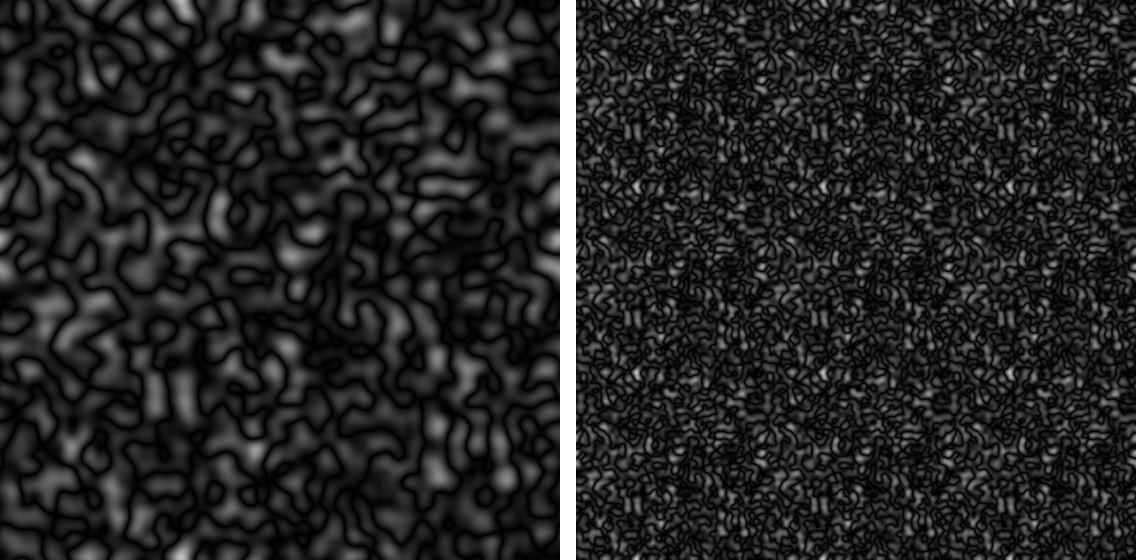
Left: one tile. Right: repeated 3 by 3.
Reproduce this texture procedurally as a Shadertoy shader.

```glsl
// Seamless ridged clouds: soft grey blobs parted by thin black creases.

#define COARSE_CELLS 16.0   // whole repeats of the large blobs
#define FINE_CELLS   24.0   // whole repeats of the small blobs
#define COARSE_SHARE 0.74   // weight of the large blobs
#define FINE_SHARE   0.67   // weight of the small blobs
#define BRIGHTNESS   0.83
#define TAU          6.2831853

// Integer hash of a lattice cell, two values in 0..1
vec2 hash2(vec2 cell, uint seed) {
    uvec2 v = uvec2(cell) + uvec2(seed, seed * 7u);
    v = v * 1664525u + 1013904223u;
    v.x += v.y * 1664525u;
    v.y += v.x * 1664525u;
    v ^= v >> 16u;
    v.x += v.y * 1664525u;
    v.y += v.x * 1664525u;
    v ^= v >> 16u;
    return vec2(v >> 8u) / 16777216.0;
}

// Normally distributed gradient: varied lengths give bright peaks and dim areas
vec2 gradient(vec2 cell, float period, uint seed) {
    vec2 h = hash2(mod(cell, period), seed);
    float angle = TAU * h.x;
    return sqrt(-log(max(h.y, 0.001))) * vec2(cos(angle), sin(angle));
}

// Gradient noise that wraps after a whole number of cells
float gradientNoise(vec2 p, float period, uint seed) {
    vec2 cell = floor(p);
    vec2 f = p - cell;
    vec2 fade = f * f * f * (f * (f * 6.0 - 15.0) + 10.0);
    vec2 right = vec2(1.0, 0.0);
    vec2 up = vec2(0.0, 1.0);
    float bottomLeft  = dot(gradient(cell, period, seed), f);
    float bottomRight = dot(gradient(cell + right, period, seed), f - right);
    float topLeft     = dot(gradient(cell + up, period, seed), f - up);
    float topRight    = dot(gradient(cell + 1.0, period, seed), f - 1.0);
    return mix(mix(bottomLeft, bottomRight, fade.x),
               mix(topLeft, topRight, fade.x), fade.y);
}

void mainImage(out vec4 fragColor, in vec2 fragCoord) {
    vec2 uv = fragCoord / iResolution.xy;

    // Two shifted layers, so that their lattices do not line up
    float coarse = gradientNoise(uv * COARSE_CELLS + 0.19, COARSE_CELLS, 11u);
    float fine = gradientNoise(uv * FINE_CELLS + vec2(0.63, 0.41), FINE_CELLS, 57u);
    float field = COARSE_SHARE * coarse + FINE_SHARE * fine;

    // Folding at zero makes the black creases
    float grey = min(BRIGHTNESS * abs(field), 1.0);
    fragColor = vec4(vec3(grey), 1.0);
}
```
